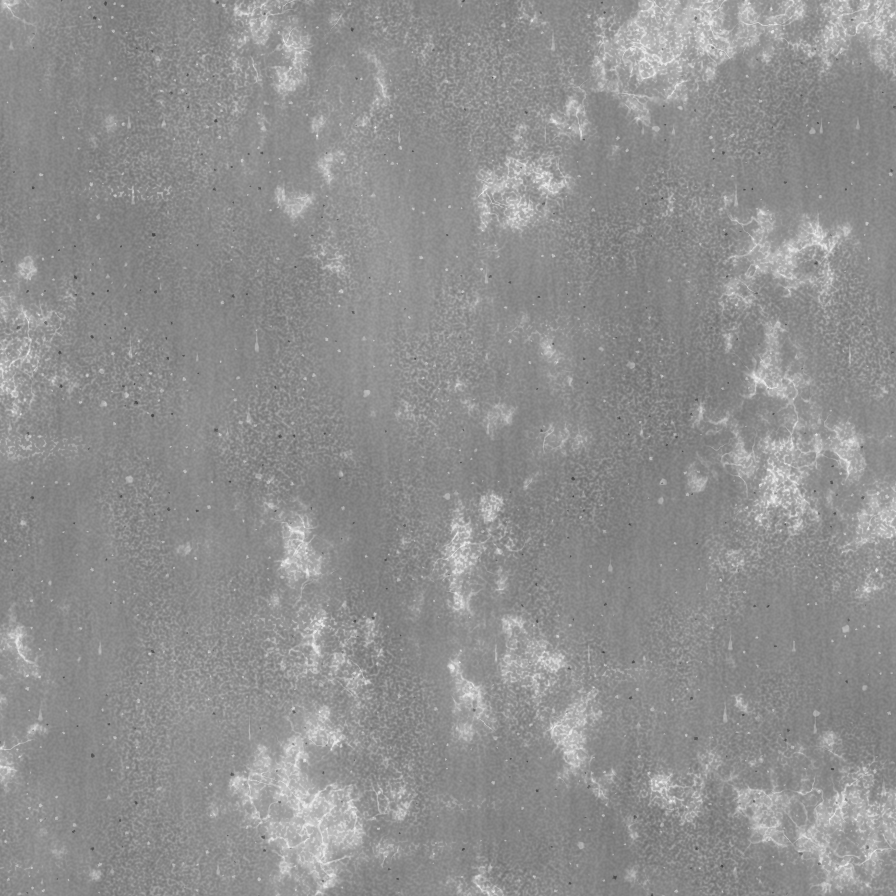
Give the GLSL for this texture, as a Shadertoy shader.

```glsl
// Weathered grey concrete: a clouded, vertically streaked and grainy base
// with pale flaky mineral blooms, thin veins around them, horizontal scuffs,
// short drips, and scattered light specks and dark pores.

const vec3  TINT          = vec3(1.0);
const float BASE_TONE     = 0.538;
const float CLOUD_AMOUNT  = 0.13;
const float STREAK_AMOUNT = 0.036;
const float GRAIN_AMOUNT  = 0.105;
const float HALO_TONE     = 0.065;
const float CORE_TONE     = 0.1;
const float VEIN_TONE     = 0.16;
const float STIPPLE_TONE  = 0.13;
const float SPECK_TONE    = 0.2;
const float PORE_TONE     = 0.22;
const float DRIP_TONE     = 0.15;
const float SCUFF_TONE    = 0.11;
const float BLOOM_SCALE   = 5.6;
const float VEIN_WIDTH    = 0.0024;
const int   SCUFF_COUNT   = 9;

// Integer hash: two random values in 0..1 for a cell
vec2 hash2(vec2 cell) {
    uvec2 v = uvec2(ivec2(cell) + 32768);
    v = v * 1664525u + 1013904223u;
    v.x += v.y * 1664525u;
    v.y += v.x * 1664525u;
    v ^= v >> 16u;
    v.x += v.y * 1664525u;
    v.y += v.x * 1664525u;
    v ^= v >> 16u;
    return vec2(v & 65535u) / 65535.0;
}

float corner(vec2 cell, vec2 offset) {
    float a = 6.2832 * hash2(cell).x;
    return dot(vec2(cos(a), sin(a)), offset);
}

// Gradient noise, roughly -0.7..0.7
float noise(vec2 p) {
    vec2 i = floor(p), f = p - i;
    vec2 u = f * f * f * (f * (f * 6.0 - 15.0) + 10.0);
    vec2 e = vec2(1.0, 0.0);
    return mix(mix(corner(i, f), corner(i + e, f - e), u.x),
               mix(corner(i + e.yx, f - e.yx), corner(i + 1.0, f - 1.0), u.x), u.y);
}

float fbm(vec2 p) {
    float sum = 0.0, amp = 0.5;
    for (int i = 0; i < 5; i++) {
        sum += amp * noise(p);
        p = mat2(1.6, 1.2, -1.2, 1.6) * p + 17.3;
        amp *= 0.5;
    }
    return sum;
}

// Uneven dots, at most one per grid cell
float dots(vec2 uv, float cells, float radius, float share, float seed) {
    vec2 cell = floor(uv * cells);
    vec2 pick = hash2(cell + seed);
    vec2 centre = 0.25 + 0.5 * hash2(cell + seed + 531.0);
    float r = radius * mix(0.5, 1.5, pick.y * pick.y);
    float d = length(fract(uv * cells) - centre) / cells;
    d += radius * noise(uv * 0.6 / radius);
    float soft = 0.3 * radius + 0.5 / iResolution.y;
    return step(pick.x, share) * (1.0 - smoothstep(r - soft, r + soft, d));
}

// Short vertical runs: a bright foot and a tail that fades upward
float drips(vec2 uv, vec2 cells, float share) {
    vec2 cell = floor(uv * cells), f = fract(uv * cells);
    vec2 pick = hash2(cell + 911.0), place = hash2(cell + 377.0);
    float x = abs(f.x - mix(0.25, 0.75, place.x)) / cells.x + 0.001 * noise(uv * 190.0);
    float y = (f.y - mix(0.1, 0.4, place.y)) / cells.y;
    float tail = mix(0.006, 0.04, pick.y * pick.y * pick.y);
    float run = smoothstep(-0.003, 0.001, y) * (1.0 - smoothstep(0.0, tail, y));
    float width = mix(0.0018, 0.004, place.y) * (1.0 - 0.6 * smoothstep(0.0, 0.5 * tail, y));
    return step(pick.x, share) * run * (1.0 - smoothstep(0.3 * width, width, x));
}

// Broken crack lines along the zero contours of warped noise
float veins(vec2 uv, float scale) {
    vec2 warp = vec2(fbm(uv * 19.0), fbm(uv * 19.0 + 71.0)) * 0.035;
    float d = abs(noise((uv + warp) * scale + scale)) / scale;
    float present = smoothstep(-0.2, 0.15, noise(uv * 23.0 + scale));
    return present * (1.0 - smoothstep(0.0, VEIN_WIDTH, d));
}

// Faint horizontal bands of rubbed grain
float scuffs(vec2 uv) {
    float sum = 0.0;
    for (int i = 0; i < SCUFF_COUNT; i++) {
        vec2 seed = vec2(float(i), 83.0);
        vec2 size = mix(vec2(0.03, 0.005), vec2(0.085, 0.013), hash2(seed + 5.0));
        vec2 q = (uv - hash2(seed)) / size;
        q.y += 0.5 * noise(vec2(uv.x * 12.0, seed.x + 0.4));
        sum += exp(-q.x * q.x * q.x * q.x - q.y * q.y) * mix(0.35, 1.0, hash2(seed + 9.0).x);
    }
    return sum;
}

void mainImage(out vec4 fragColor, in vec2 fragCoord) {
    vec2 uv = fragCoord / iResolution.y;

    // Base clouds, streaks and grain
    vec2 turned = mat2(0.8, 0.6, -0.6, 0.8) * uv;
    float grain = noise(turned * 311.0) + 0.55 * noise(uv * 173.0 + 40.0);
    float streak = noise(uv * vec2(11.0, 2.6)) + 0.7 * noise(uv * vec2(85.0, 9.0) + 9.0);
    streak += 0.7 * noise(uv * vec2(190.0, 32.0) + 3.0);
    float worn = smoothstep(-0.12, 0.22, fbm(uv * vec2(8.0, 6.0) + 31.0));
    float tone = BASE_TONE + CLOUD_AMOUNT * fbm(uv * 3.2 + 12.0) + STREAK_AMOUNT * streak;
    tone += GRAIN_AMOUNT * grain * mix(0.5, 1.1, worn);

    // Pale blooms: soft halo, flaky core and stippled fringe
    float bloom = fbm(uv * BLOOM_SCALE + vec2(3.7, 8.1)) + 0.3 * noise(uv * 2.3 + 5.0);
    float detail = fbm(uv * vec2(32.0, 25.0) + 60.0);
    float flakes = smoothstep(-0.1, 0.12, fbm(uv * vec2(62.0, 50.0) + 22.0));
    float halo = smoothstep(0.01, 0.3, bloom + 0.35 * detail);
    float core = smoothstep(0.15, 0.27, bloom + 0.7 * detail);
    float stipple = smoothstep(0.1, 0.38, grain + 0.6 * detail);
    tone += HALO_TONE * halo + CORE_TONE * core * mix(0.45, 1.15, flakes);
    tone += STIPPLE_TONE * stipple * (0.22 * worn + 0.5 * halo);

    // Veins gather around the blooms
    float lines = max(veins(uv, 18.0), 0.8 * veins(uv, 33.0));
    tone += VEIN_TONE * lines * smoothstep(0.04, 0.19, bloom + 0.2 * detail);

    // Scuffs, drips, specks and pores
    tone += SCUFF_TONE * scuffs(uv) * (0.3 + 0.9 * stipple);
    tone += DRIP_TONE * drips(uv, vec2(30.0, 12.0), 0.22);
    tone += SPECK_TONE * dots(uv, 75.0, 0.0013, 0.15, 0.0);
    tone += SPECK_TONE * 0.8 * dots(uv + 0.37, 34.0, 0.0027, 0.07, 200.0);
    tone -= PORE_TONE * dots(uv + 0.13, 58.0, 0.0013, 0.1, 700.0);

    fragColor = vec4(TINT * clamp(tone, 0.0, 0.9), 1.0);
}
```
